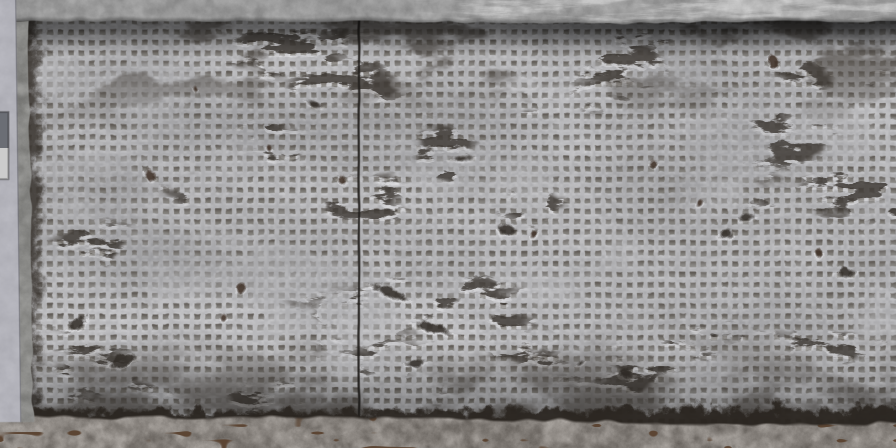
Write a Shadertoy shader that draws this texture.

```glsl
// Weathered concrete slab pressed with a square waffle grid, split by one joint,
// framed by a plaster beam, a painted post and a dirty floor. The grid is a folded
// box distance; wear, stains, cracks and chips come from hashed value noise.

float hash(vec2 p) {
    vec3 q = fract(p.xyx * 0.1031);
    q += dot(q, q.yzx + 33.33);
    return fract((q.x + q.y) * q.z);
}

float noise(vec2 p) {
    vec2 i = floor(p), f = fract(p);
    f = f * f * (3.0 - 2.0 * f);
    return mix(mix(hash(i), hash(i + vec2(1, 0)), f.x),
               mix(hash(i + vec2(0, 1)), hash(i + vec2(1, 1)), f.x), f.y);
}

float fbm(vec2 p) {
    float sum = 0.0, amp = 0.5;
    for (int i = 0; i < 5; i++) {
        sum += amp * noise(p);
        p = mat2(1.6, 1.2, -1.2, 1.6) * p + 17.3;
        amp *= 0.5;
    }
    return sum;
}

float box(vec2 p, vec2 halfSize) {
    vec2 d = abs(p) - halfSize;
    return length(max(d, 0.0)) + min(max(d.x, d.y), 0.0);
}

// Coverage of the region where d is negative, softened over one pixel
float fill(float d, float px) { return smoothstep(px, -px, d); }

vec3 waffle(vec2 p, float px) {
    float pitch = 42.5;
    vec2 q = (p - vec2(0.801, 0.07)) * pitch + vec2(0.8, 0.0);
    q += 0.10 * (vec2(noise(p * 23.0), noise(p * 23.0 + 40.0)) - 0.5);
    vec2 cell = floor(q), f = fract(q) - 0.5;
    float aa = max(px * pitch * 0.7, 0.1);

    // Surface mottling
    float grain = noise(p * 150.0) - 0.5;
    vec3 col = vec3(0.69, 0.69, 0.70) + 0.20 * (fbm(p * vec2(4.0, 7.0)) - 0.5) + 0.06 * grain;

    // Square pits, shaded under the upper edge and lit on the lower lip
    float ragged = 0.12 * (noise(p * 120.0) - 0.5);
    float pit = fill(box(f, vec2(0.22, 0.19)) - 0.05 + ragged, aa);
    float lip = fill(box(f + vec2(0.0, 0.16), vec2(0.25)) - 0.04, aa) * (1.0 - pit);
    float clogged = smoothstep(0.50, 0.68, fbm(p * vec2(5.0, 11.0) + 8.0));
    float depth = (0.70 + 0.35 * hash(cell)) * (1.0 - 0.6 * clogged);
    col += 0.03 * lip;
    vec3 pitColor = mix(vec3(0.49, 0.48, 0.46), vec3(0.37, 0.35, 0.33), smoothstep(-0.2, 0.25, f.y));
    return mix(col, pitColor, pit * min(depth, 1.0));
}

vec3 weather(vec3 col, vec2 p, float px) {
    // Compact smudges near the top, grime toward the floor
    float smudge = smoothstep(0.52, 0.66, fbm(p * vec2(7.0, 15.0) + 3.0)) * smoothstep(0.68, 0.90, p.y);
    float grime = smoothstep(0.30, 0.07, p.y) * smoothstep(0.32, 0.62, fbm(p * vec2(9.0, 16.0) + 31.0));
    col = mix(col, vec3(0.30, 0.28, 0.26), 0.65 * max(smudge, grime));

    // Short horizontal gouges, crowded in the lower part, each with a pale lower rim
    float patchy = smoothstep(0.56, 0.68, fbm(p * vec2(5.0, 9.0) + 60.0) + 0.12 * smoothstep(0.32, 0.12, p.y));
    float gouge = fbm(p * vec2(16.0, 46.0) + 12.0);
    float rim = fbm((p + vec2(0.0, 0.006)) * vec2(16.0, 46.0) + 12.0);
    col += 0.10 * patchy * smoothstep(0.50, 0.58, rim);
    col = mix(col, vec3(0.21, 0.19, 0.17), 0.8 * patchy * smoothstep(0.54, 0.62, gouge));

    // Scattered chips: dark gouges, rust spots and pale scars
    for (int i = 0; i < 24; i++) {
        float id = float(i);
        vec2 center = vec2(0.12 + 1.82 * fract(id * 0.618 + 0.23), 0.16 + 0.72 * hash(vec2(id, 5.0)));
        float size = mix(0.006, 0.018, hash(vec2(id, 9.0))), kind = hash(vec2(id, 13.0));
        vec2 d = p - center;
        d.y += d.x * (hash(vec2(id, 21.0)) - 0.5);
        d.x /= mix(0.8, 3.6, hash(vec2(id, 17.0)) * step(0.3, kind));
        float edge = length(d) - size * (0.1 + 1.3 * fbm(p * 60.0 + id));
        vec3 core = kind < 0.3 ? vec3(0.24, 0.18, 0.14) : kind < 0.8 ? vec3(0.19, 0.17, 0.15) : vec3(0.80);
        col += 0.10 * fill(abs(edge - 0.004) - 0.002, 0.003) * step(d.y, 0.0);
        col = mix(col, core, 0.85 * fill(edge, px + 0.002));
    }
    return col;
}

void mainImage(out vec4 fragColor, in vec2 fragCoord) {
    vec2 p = fragCoord / iResolution.y;
    float px = 1.0 / iResolution.y;
    float wobble = noise(p * 28.0) - 0.5, rough = fbm(p * 45.0) - 0.5;
    float right = smoothstep(0.8, 1.7, p.x);
    vec3 col = weather(waffle(p, px), p, px);

    // Vertical joint and the shaded outer edges of the slab
    col = mix(col, vec3(0.13, 0.12, 0.11), 0.9 * fill(abs(p.x - 0.801 - 0.003 * wobble) - 0.0026, px));
    col = mix(col, vec3(0.22, 0.20, 0.18), 0.85 * smoothstep(0.10, 0.065, p.x + 0.06 * rough));
    float beamEdge = 0.947 + 0.006 * wobble + 0.006 * noise(vec2(p.x * 5.0, 2.0));
    col *= 1.0 - mix(0.50, 0.70, right) * smoothstep(0.085, 0.0, beamEdge - p.y);
    col *= 1.0 - 0.25 * smoothstep(0.24, 0.06, p.y);

    // Floor with grit and a dark gap that widens to the right
    float floorEdge = 0.066 - 0.012 * right + 0.012 * wobble;
    float gap = p.y - floorEdge - 0.016 - 0.020 * right - 0.05 * rough;
    col = mix(col, vec3(0.16, 0.14, 0.12), 0.92 * fill(gap, px + 0.005));
    vec3 ground = vec3(0.54, 0.52, 0.50) + 0.35 * rough;
    ground = mix(ground, vec3(0.36, 0.27, 0.20), smoothstep(0.86, 0.94, noise(p * vec2(24.0, 60.0))));
    col = mix(col, ground, fill(p.y - floorEdge, px + 0.002));

    // Plaster beam with paler brushed streaks to the right
    vec3 beam = vec3(0.60, 0.60, 0.60) + 0.20 * rough;
    beam += 0.14 * smoothstep(0.85, 1.1, p.x) * smoothstep(0.3, 0.6, fbm(p * vec2(9.0, 60.0)));
    beam *= 1.0 - 0.3 * smoothstep(0.012, 0.0, p.y - beamEdge);
    col = mix(col, beam, fill(beamEdge - p.y, px));

    // Slanted post: grey return, pale face, small metal latch
    float slant = p.x - 0.036 - 0.012 * (1.0 - p.y);
    float above = fill(0.058 - p.y, px);
    col = mix(col, vec3(0.54, 0.54, 0.53) + 0.2 * rough, above * fill(slant - 0.026 - 0.008 * wobble, px) * fill(p.y - beamEdge, px));
    vec3 face = vec3(0.70, 0.70, 0.73) + 0.08 * rough - 0.25 * fill(abs(slant) - 0.002, px);
    col = mix(col, face, above * fill(slant, px));
    float latch = box(p - vec2(0.006, 0.675), vec2(0.013, 0.075));
    col = mix(col, mix(vec3(0.80), vec3(0.42, 0.43, 0.46), step(0.67, p.y)), fill(latch, px));
    col *= 1.0 - 0.35 * fill(abs(latch) - 0.002, px);

    fragColor = vec4(clamp(col, 0.0, 1.0), 1.0);
}
```
